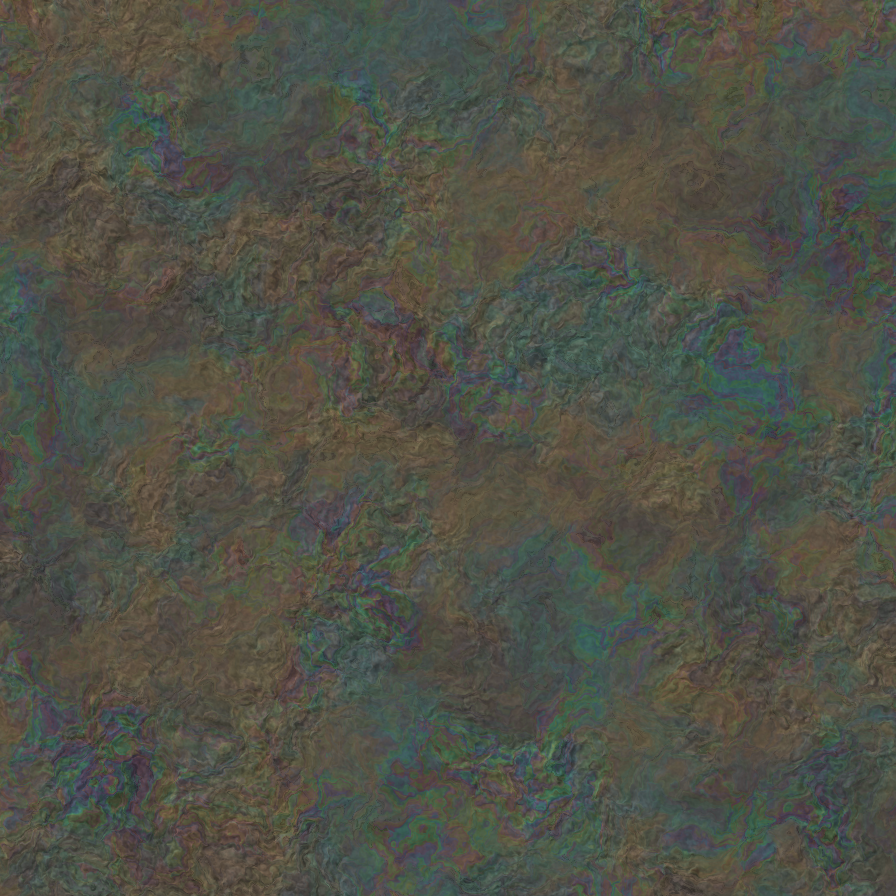
This texture is drawn by a WebGL 2 fragment shader. Its source:

```glsl
#version 300 es
precision highp float;
// Dark weathered metal with brown and teal patina, iridescent film and fine crusty relief.

uniform vec2 u_resolution;
out vec4 fragColor;

const float TAU = 6.2831853;
const vec3 TEAL = vec3(0.272, 0.340, 0.318);
const vec3 BROWN = vec3(0.375, 0.330, 0.258);
const vec3 UMBER = vec3(0.272, 0.264, 0.252);

// Integer lattice hash in 0..1
float hash(vec2 cell) {
    uvec2 q = uvec2(ivec2(cell)) * uvec2(1597u, 3812u) + uvec2(7919u, 104729u);
    uint h = (q.x ^ (q.y * 2654435u)) * 747796405u + 2891336u;
    h = ((h >> ((h >> 28u) + 4u)) ^ h) * 277803737u;
    h = (h >> 22u) ^ h;
    return float(h >> 8u) / 16777216.0;
}

float valueNoise(vec2 p) {
    vec2 cell = floor(p);
    vec2 f = fract(p);
    f = f * f * (3.0 - 2.0 * f);
    float low = mix(hash(cell), hash(cell + vec2(1, 0)), f.x);
    float high = mix(hash(cell + vec2(0, 1)), hash(cell + vec2(1, 1)), f.x);
    return mix(low, high, f.y);
}

// Normalised fractal sum, each octave rotated to hide the lattice
float fbm(vec2 p, int octaves, float gain) {
    const mat2 turn = mat2(1.62, 1.21, -1.21, 1.62);
    float sum = 0.0, total = 0.0, amplitude = 1.0;
    p = turn * p;
    for (int i = 0; i < octaves; i++) {
        sum += amplitude * valueNoise(p);
        total += amplitude;
        amplitude *= gain;
        p = turn * p + vec2(17.3, 9.1);
    }
    return sum / total;
}

vec2 warp(vec2 p, float scale, float amount) {
    vec2 shift = vec2(fbm(p * scale + 3.7, 5, 0.6), fbm(p * scale + 41.2, 5, 0.6));
    return p + amount * (shift - 0.5);
}

float crustHeight(vec2 p) {
    return fbm(p * 24.0 + 60.0, 4, 0.72);
}

// Slope of the crust toward a light at the upper left
float reliefLight(vec2 p, float reach) {
    vec2 toLight = reach * vec2(-0.6, 0.8);
    return crustHeight(p - toLight) - crustHeight(p + toLight);
}

// Zero-mean interference tint for a film thickness in cycles
vec3 filmTint(float cycles) {
    return 0.5 * cos(TAU * (cycles + vec3(0.0, 0.36, 0.68)));
}

// Thin line where a noise field crosses its middle value
float vein(float field, float width) {
    return 1.0 - smoothstep(0.0, width, abs(field - 0.5));
}

void main() {
    vec2 uv = gl_FragCoord.xy / min(u_resolution.x, u_resolution.y);
    vec2 p = warp(uv, 6.0, 0.11);
    vec2 q = warp(p, 18.0, 0.035);

    // Patina patches with ragged borders
    float patina = smoothstep(0.36, 0.64, fbm(p * 3.2 + 12.0, 7, 0.72));
    float soot = smoothstep(0.46, 0.68, fbm(q * 5.0 + 85.0, 6, 0.72));
    vec3 color = mix(TEAL, BROWN, patina);
    color = mix(color, UMBER, 0.72 * soot);

    // Iridescent contour bands, strongest away from the brown
    float thickness = fbm(q * 7.0 + 31.0, 6, 0.66);
    float sheen = smoothstep(0.44, 0.66, fbm(p * 6.0 + 150.0, 5, 0.65));
    color += filmTint(thickness * 5.0) * mix(0.03, 0.115, sheen) * (1.0 - 0.45 * patina);

    // Crusty relief, rough in some places and smooth in others
    float rough = smoothstep(0.38, 0.62, fbm(uv * 4.0 + 210.0, 4, 0.6));
    float light = reliefLight(mix(uv, q, 0.5), 0.0018);
    color *= 1.0 + light * mix(0.5, 1.3, rough);

    // Short dark veins and creases
    float cracks = vein(fbm(q * 9.0 + 270.0, 5, 0.6), 0.016);
    float broken = smoothstep(0.46, 0.62, fbm(uv * 8.0 + 330.0, 4, 0.6));
    color *= 1.0 - 0.17 * cracks * broken;

    // Faint vertical streaks and fine grain
    float streak = fbm(uv * vec2(50.0, 5.0) + 400.0, 3, 0.5) - 0.5;
    float grain = fbm(uv * 130.0 + 520.0, 2, 0.9) - 0.5;
    color *= 1.0 + 0.06 * streak + mix(0.14, 0.30, rough) * grain;

    fragColor = vec4(clamp(color, 0.0, 1.0), 1.0);
}
```
